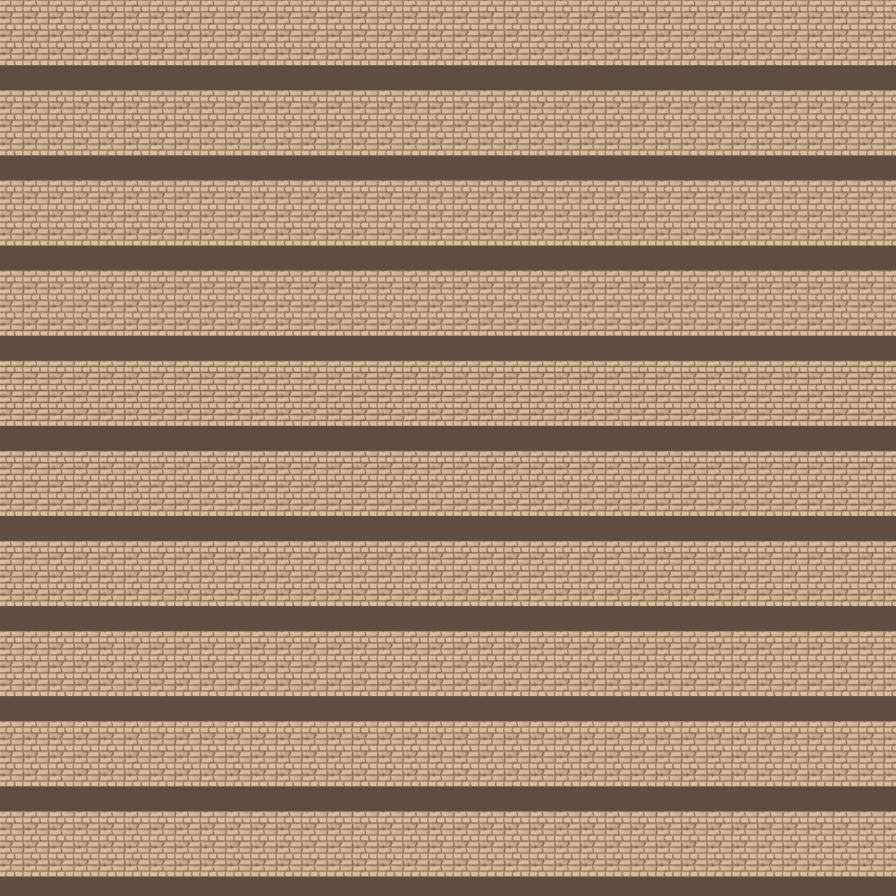
Reproduce this pattern procedurally as a Shadertoy shader.

```glsl
// Horizontal bands of small tan masonry divided by plain dark brown stripes.
// One stone tile repeats across each band; its courses are rounded box
// distances, shaded by relief, per-stone hash and tile-periodic noise.

#define STRIPE_PERIOD 0.1006
#define STRIPE_WIDTH 0.0276
#define TILE_SIZE vec2(0.02826, 0.02012)
#define TILE_SHIFT 0.117
#define COURSES 3.0
#define JOINT_HALF 0.0004
#define RELIEF 0.0017
#define STRIPE_COLOR vec3(0.38, 0.30, 0.25)
#define JOINT_COLOR vec3(0.51, 0.40, 0.30)
#define STONE_COLOR vec3(0.66, 0.55, 0.44)
#define LIGHT_COLOR vec3(0.85, 0.75, 0.62)

float hash(vec2 p) {
    vec3 h = fract(vec3(p.xyx) * 0.1031);
    h += dot(h, h.yzx + 33.33);
    return fract((h.x + h.y) * h.z);
}

// Value noise that wraps after the given number of cells.
float tiledNoise(vec2 p, vec2 cells) {
    vec2 i = floor(p), f = fract(p);
    f = f * f * (3.0 - 2.0 * f);
    float a = hash(mod(i, cells));
    float b = hash(mod(i + vec2(1, 0), cells));
    float c = hash(mod(i + vec2(0, 1), cells));
    float d = hash(mod(i + vec2(1, 1), cells));
    return mix(mix(a, b, f.x), mix(c, d, f.x), f.y);
}

float roundedBox(vec2 p, vec2 halfSize, float radius) {
    vec2 q = abs(p) - halfSize + radius;
    return length(max(q, 0.0)) + min(max(q.x, q.y), 0.0) - radius;
}

// Brightness of the masonry, 0 in the joints and 1 on the lit stones.
float masonryTone(vec2 uv, float pixel) {
    vec2 cells = vec2(5, 4);
    float mottle = tiledNoise(uv * cells, cells);
    uv.x += 0.10 * (mottle - 0.5);

    // Courses alternate between two long and three short stones.
    float row = uv.y * COURSES;
    float course = mod(floor(row), COURSES);
    float count = 2.0 + mod(course, 2.0);
    float along = uv.x * count + 0.6 * hash(vec2(course, 7.0));
    float stone = mod(floor(along), count);
    float variation = hash(vec2(stone + 3.0, course + 11.0));

    // Rounded relief, brighter toward the upper left.
    vec2 size = TILE_SIZE / vec2(count, COURSES);
    vec2 local = (fract(vec2(along, row)) - 0.5) * size;
    float depth = -roundedBox(local, 0.5 * size - JOINT_HALF, 0.0010);
    float face = smoothstep(-0.5 * pixel, max(RELIEF, pixel), depth);
    float sheen = dot(local / size, vec2(-0.12, -0.22));

    // A faint shadow marks the left edge of each tile.
    float edge = abs(fract(uv.x + 0.5) - 0.5) * TILE_SIZE.x;
    float seam = 1.0 - smoothstep(0.0, 0.002, edge);
    float tone = 0.15 + face * (0.48 + 0.42 * variation);
    return clamp(tone + sheen + 0.34 * (mottle - 0.5) - 0.16 * seam, 0.0, 1.0);
}

void mainImage(out vec4 fragColor, in vec2 fragCoord) {
    vec2 p = fragCoord / iResolution.xy;
    float pixel = 1.0 / iResolution.y;
    p.y = 1.0 - p.y;

    // Stone tiles, colored from joint through stone to highlight.
    float tone = masonryTone(p / TILE_SIZE - vec2(TILE_SHIFT, 0.0), pixel);
    vec3 color = mix(JOINT_COLOR, STONE_COLOR, smoothstep(0.0, 0.45, tone));
    color = mix(color, LIGHT_COLOR, smoothstep(0.40, 1.0, tone));

    // Each stripe closes its period, measured from the top.
    float center = STRIPE_PERIOD - 0.5 * STRIPE_WIDTH;
    float offset = mod(p.y - center + 0.5 * STRIPE_PERIOD, STRIPE_PERIOD);
    float stripe = abs(offset - 0.5 * STRIPE_PERIOD) - 0.5 * STRIPE_WIDTH;
    float cover = 1.0 - smoothstep(-0.5 * pixel, 0.5 * pixel, stripe);

    fragColor = vec4(mix(color, STRIPE_COLOR, cover), 1.0);
}
```
